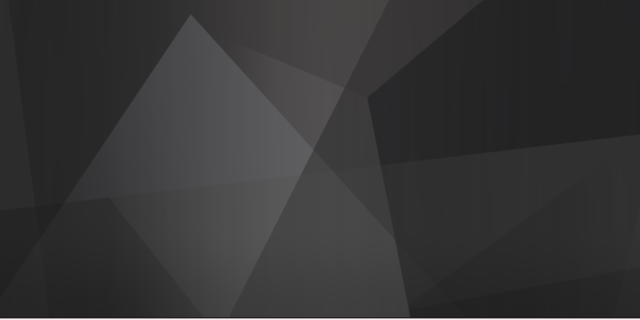
A Shadertoy shader for this background:

```glsl
// Dark grey backdrop of overlapping translucent facets above a thin pale border.

// Antialiased coverage of the half-plane to the left of the ray a -> b.
float leftOf(vec2 p, vec2 a, vec2 b) {
    vec2 dir = normalize(b - a);
    float dist = dir.x * (p.y - a.y) - dir.y * (p.x - a.x);
    float blur = 1.0 / iResolution.y;
    return smoothstep(-blur, blur, dist);
}

float hash(vec2 cell) {
    return fract(sin(dot(cell, vec2(12.99, 78.23))) * 43758.55);
}

// Smooth value noise in the range -0.5 to 0.5.
float noise(vec2 p) {
    vec2 cell = floor(p);
    vec2 f = smoothstep(0.0, 1.0, fract(p));
    float low = mix(hash(cell), hash(cell + vec2(1, 0)), f.x);
    float high = mix(hash(cell + vec2(0, 1)), hash(cell + vec2(1, 1)), f.x);
    return mix(low, high, f.y) - 0.5;
}

void mainImage(out vec4 fragColor, in vec2 fragCoord) {
    // Canvas units: x spans 0..2, y spans 0..1.
    vec2 p = fragCoord / iResolution.xy * vec2(2.0, 1.0);

    // Main facets
    vec2 apex = vec2(0.596, 0.956);
    vec2 corner = vec2(1.148, 0.695);
    float pyramid = leftOf(p, apex, vec2(0.0, 0.068))
                  * leftOf(p, vec2(1.461, 0.0), apex);
    float litSide = leftOf(p, vec2(0.711, 0.0), vec2(1.216, 1.0));
    float lowerBand = leftOf(p, vec2(2.0, 0.58), vec2(0.0, 0.342));
    float darkPanel = leftOf(p, corner, vec2(1.284, 0.0))
                    * leftOf(p, vec2(1.51, 1.0), corner);
    float ridge = leftOf(p, corner, vec2(0.68, 0.89))
                * smoothstep(0.66, 0.9, p.x);

    // Lit side: a horizontal glow under the pyramid and its ridge
    float offset = (p.x - 1.07) / 0.5;
    float glow = exp(-offset * offset);
    float beyondPyramid = (1.0 - pyramid) * step(apex.x, p.x);
    float pyramidGain = 0.025 + 0.075 * smoothstep(0.0, 0.65, p.x + 0.3 * p.y - 0.15);
    float lit = 0.148 + 0.13 * glow + pyramidGain * pyramid
              + 0.04 * ridge * beyondPyramid - 0.012 * lowerBand;
    lit -= 0.03 * leftOf(p, vec2(0.643, 0.0), vec2(0.35, 0.37)) * lowerBand
         * smoothstep(0.1, 0.45, p.x);
    lit += 0.027 * leftOf(p, vec2(0.156, 0.0), vec2(0.026, 1.0))
         * (1.0 - 0.6 * lowerBand);

    // Shaded side: a dim slab with the far tip of the pyramid
    float shaded = 0.178 + 0.044 * glow + 0.052 * pyramid
                 + 0.01 * lowerBand + 0.015 * ridge * (1.0 - pyramid);

    // Dark panel on the right with fainter folds near the floor
    float panel = mix(0.162, 0.14, smoothstep(1.15, 1.7, p.x));
    panel += lowerBand * mix(0.028, 0.052, smoothstep(1.2, 1.7, p.x));
    panel += 0.01 * pyramid;
    panel -= 0.016 * leftOf(p, vec2(1.85, 0.465), vec2(1.21, 0.0))
           * (1.0 - smoothstep(1.65, 1.95, p.x));
    panel -= 0.018 * leftOf(p, vec2(2.0, 0.165), vec2(1.4, 0.055));
    panel += 0.01 * leftOf(p, vec2(2.0, 0.35), vec2(1.914, 0.0));

    float grey = mix(mix(shaded, panel, darkPanel), lit, litSide);

    // Very faint upright streaks
    grey += 0.006 * noise(p * vec2(45.0, 3.0));

    // Cool upper pyramid and panel, warm upper wedge
    float cool = max(pyramid * litSide, darkPanel) * (1.0 - 0.7 * lowerBand);
    float warm = (1.0 - cool) * smoothstep(0.4, 1.0, p.y) * glow;
    vec3 color = grey * (vec3(1.0, 0.985, 0.99)
               + cool * vec3(-0.01, -0.005, 0.025)
               + warm * vec3(0.02, -0.01, -0.01));

    // Floor falloff, dark rim and pale border
    color *= mix(0.87, 1.0, smoothstep(0.0, 0.3, p.y));
    vec3 rim = vec3(0.11, 0.07, 0.08);
    color = mix(rim, color, smoothstep(0.006, 0.011, p.y));
    color = mix(vec3(0.95), color, smoothstep(0.003, 0.007, p.y));
    fragColor = vec4(color, 1.0);
}
```
